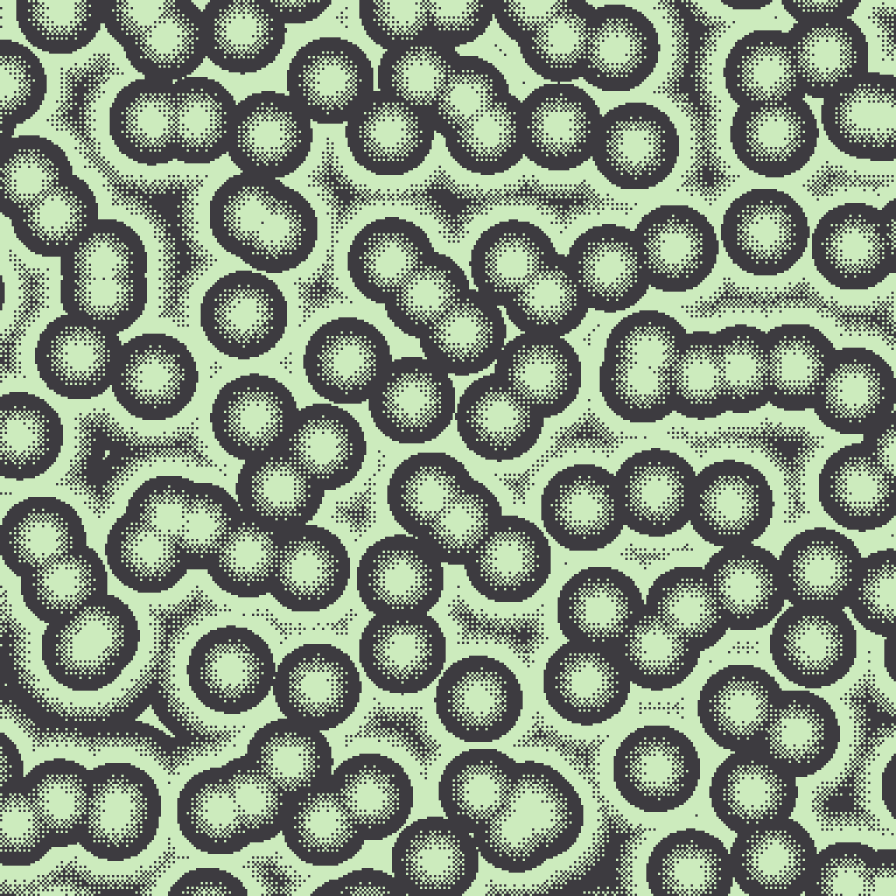
This pattern is drawn by a WebGL 1 fragment shader. Its source:

```glsl
precision highp float;

// Scattered soft discs: the distance to the nearest jittered grid point is
// wrapped once per disc radius, giving hard rims and faint outer hollows.
// The tone is ordered-dithered to two colours on a 384-dot-wide raster.

uniform vec2 u_resolution;

const float RASTER = 384.0; // dither dots across the canvas

vec2 hash22(vec2 p) {
  vec3 q = fract(p.xyx * vec3(0.1031, 0.1030, 0.0973));
  q += dot(q, q.yzx + 33.33);
  return fract((q.xx + q.yz) * q.zy);
}

// Distance to the nearest scattered point, in grid cells
float nearestPoint(vec2 p) {
  vec2 cell = floor(p);
  float nearest = 8.0;
  for (int y = -1; y <= 1; y++) {
    for (int x = -1; x <= 1; x++) {
      vec2 neighbour = cell + vec2(float(x), float(y));
      vec2 point = neighbour + 0.5 + 0.96 * (hash22(neighbour + 57.0) - 0.5);
      nearest = min(nearest, distance(p, point));
    }
  }
  return nearest;
}

float bayer2(vec2 dot2) {
  vec2 a = mod(floor(dot2), 2.0);
  return fract(a.x * 0.5 + a.y * 0.75);
}

// 4 x 4 ordered threshold, centred within each of the 16 steps
float bayer4(vec2 raster) {
  return bayer2(raster * 0.5) * 0.25 + bayer2(raster) + 1.0 / 32.0;
}

// 1 where the raster dot is inked, 0 where it stays pale
float ink(vec2 raster) {
  vec2 p = (raster + 0.5) / RASTER * 10.25;
  float ramp = fract(2.0 * nearestPoint(p));
  float darkness = clamp((ramp - 0.26) / 0.5, 0.0, 1.0);
  return step(bayer4(raster), darkness);
}

void main() {
  // Pixel footprint in raster dots
  float size = RASTER / min(u_resolution.x, u_resolution.y);
  vec2 low = (gl_FragCoord.xy - 0.5) * size;
  vec2 high = low + size;

  // Average the dots under the pixel, weighted by covered area
  float inked = 0.0;
  float total = 0.0;
  for (int y = 0; y < 3; y++) {
    for (int x = 0; x < 3; x++) {
      vec2 raster = floor(low) + vec2(float(x), float(y));
      vec2 overlap = max(min(high, raster + 1.0) - max(low, raster), 0.0);
      float area = overlap.x * overlap.y;
      if (area > 0.0) {
        inked += area * ink(raster);
        total += area;
      }
    }
  }

  vec3 paleGreen = vec3(0.80, 0.92, 0.74);
  vec3 charcoal = vec3(0.24, 0.23, 0.25);
  gl_FragColor = vec4(mix(paleGreen, charcoal, inked / total), 1.0);
}
```
